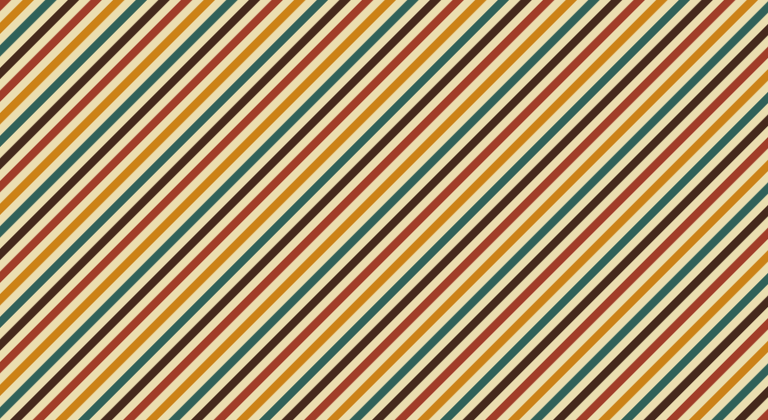
A WebGL 1 fragment shader for this pattern:

```glsl
precision highp float;

uniform vec2 u_resolution;

const vec3 CREAM = vec3(0.92, 0.87, 0.69);
const vec3 TEAL = vec3(0.19, 0.38, 0.35);
const vec3 BROWN = vec3(0.27, 0.16, 0.11);
const vec3 RUST = vec3(0.63, 0.24, 0.16);
const vec3 OCHRE = vec3(0.80, 0.51, 0.09);

// Stripe spacing in canvas widths, and painted share of each spacing
const float PITCH = 1.0 / 48.0;
const float FILL = 0.5;

// Position measured across stripes that rise at 45 degrees
float acrossDiagonal(vec2 p) {
  return dot(p, vec2(1.0, -1.0)) * inversesqrt(2.0);
}

// Four colours in a repeating cycle
vec3 stripeColour(float index) {
  float slot = mod(index, 4.0);
  vec3 colour = mix(TEAL, BROWN, step(0.5, slot));
  colour = mix(colour, RUST, step(1.5, slot));
  return mix(colour, OCHRE, step(2.5, slot));
}

// Smooth coverage of a band centred on zero
float bandCoverage(float offset, float halfWidth, float pixel) {
  return clamp((halfWidth - abs(offset)) / pixel + 0.5, 0.0, 1.0);
}

vec3 diagonalStripes(vec2 p, float pitch, float fill, float pixel) {
  float t = acrossDiagonal(p) / pitch;
  float index = floor(t + 0.5);
  float coverage = bandCoverage(t - index, 0.5 * fill, pixel / pitch);
  return mix(CREAM, stripeColour(index), coverage);
}

void main() {
  // Centred coordinates, one unit per canvas width
  vec2 p = (gl_FragCoord.xy - 0.5 * u_resolution) / u_resolution.x;
  float pixel = 1.2 / u_resolution.x;
  gl_FragColor = vec4(diagonalStripes(p, PITCH, FILL, pixel), 1.0);
}
```
